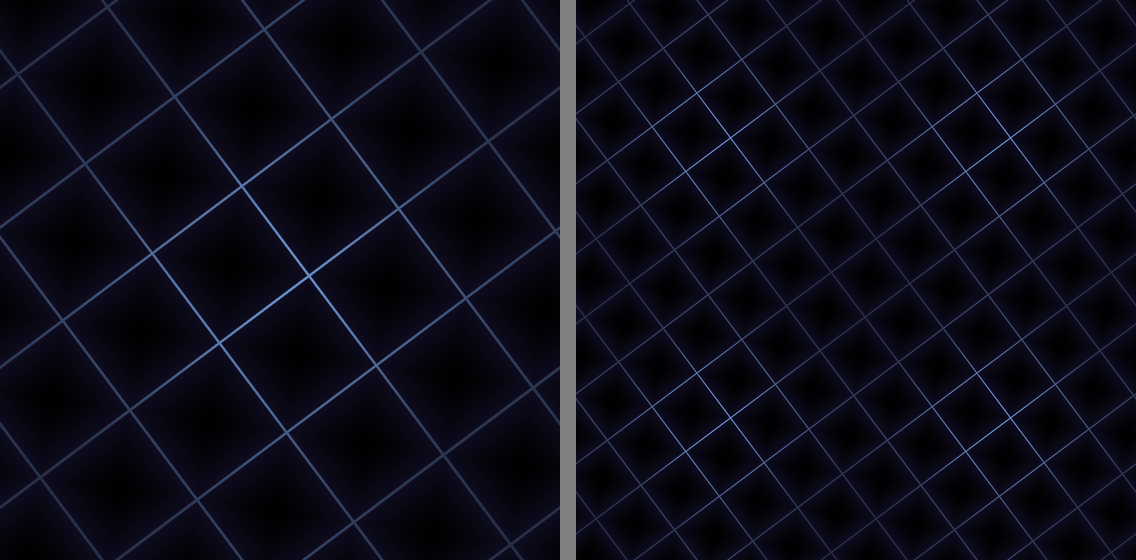
Left: one tile. Right: repeated 2 by 2.
A WebGL 2 fragment shader for this pattern:

```glsl
#version 300 es
precision highp float;

uniform vec2 u_resolution;
out vec4 fragColor;

const float PI = 3.14159265;

// Whole-number lattice step (3-4-5 triangle): 5 cells per side, wraps exactly
const vec2 LATTICE = vec2(4.0, 3.0);
const vec2 GRID_OFFSET = vec2(0.73, 0.626);

// Widths in canvas units
const float LINE_HALF_WIDTH = 0.0021;
const float CORE_HALF_WIDTH = 0.0007;

const float GLOW_POWER = 1.5;
const float FADE_RATE = 1.2;
const float CORE_DIM = 0.4;

const vec3 GLOW_COLOR = vec3(0.055, 0.047, 0.125);
const vec3 LINE_NEAR = vec3(0.42, 0.58, 0.81);
const vec3 LINE_FAR = vec3(0.19, 0.225, 0.335);

// Share of a pixel-wide box that a stripe of the given half width covers
float stripeCoverage(float dist, float halfWidth, float pixel) {
    float hi = clamp(dist + 0.5 * pixel, -halfWidth, halfWidth);
    float lo = clamp(dist - 0.5 * pixel, -halfWidth, halfWidth);
    return (hi - lo) / pixel;
}

// Brightness falling away from the canvas centre, smooth across the edges
float centreFade(vec2 uv) {
    vec2 wrapped = sin(PI * (uv - 0.5));
    return exp(-FADE_RATE * dot(wrapped, wrapped));
}

void main() {
    vec2 uv = gl_FragCoord.xy / u_resolution;
    float pixel = 1.0 / min(u_resolution.x, u_resolution.y);

    // Rotated square lattice
    vec2 grid = vec2(dot(uv, LATTICE), dot(uv, vec2(LATTICE.y, -LATTICE.x)));
    vec2 toLine = abs(fract(grid - GRID_OFFSET + 0.5) - 0.5);
    float cellDist = min(toLine.x, toLine.y);
    float lineDist = cellDist / length(LATTICE);

    // Glow from the cell border to a black middle
    vec3 color = GLOW_COLOR * pow(1.0 - 2.0 * cellDist, GLOW_POWER);

    // Lines: solid near the centre, hollow and dim further out
    float fade = centreFade(uv);
    float core = stripeCoverage(lineDist, CORE_HALF_WIDTH, pixel);
    vec3 lineColor = mix(LINE_FAR, LINE_NEAR, fade);
    lineColor *= mix(1.0, mix(CORE_DIM, 1.0, smoothstep(0.1, 0.7, fade)), core);
    color = mix(color, lineColor, stripeCoverage(lineDist, LINE_HALF_WIDTH, pixel));

    fragColor = vec4(color, 1.0);
}
```
